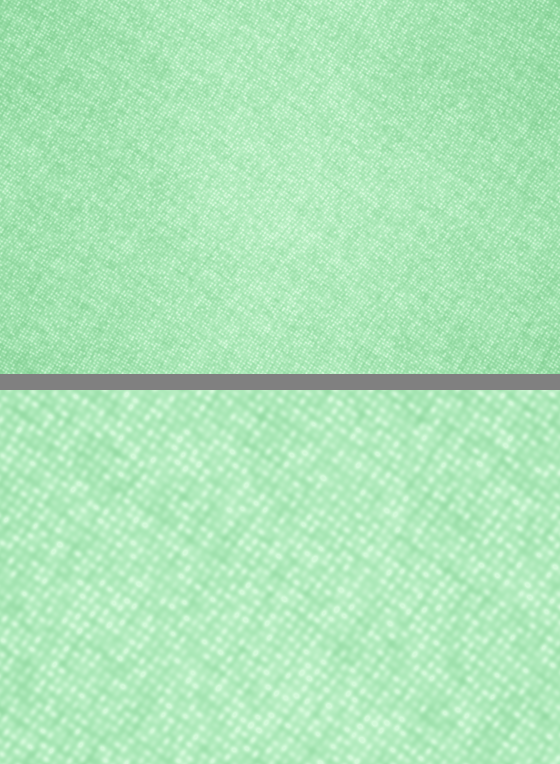
Top, the full canvas; bottom, a detail of the centre.
A Shadertoy shader for this texture:

```glsl
// Pale green woven cloth: a fine plain weave set on the bias, with uneven threads.
// Every pattern lives on an integer lattice of the canvas, so hashes and noise
// wrap exactly; soft light falls off towards the left and right edges.

#define WEAVE ivec4(92, 94, 140, -62)      // thread counts: rows are the two thread axes
#define SLUB_WEFT ivec4(92, 94, 14, -6)    // streaks along the falling threads
#define SLUB_WARP ivec4(10, 10, 140, -62)  // streaks along the rising threads
#define GRAIN ivec4(190, 50, -70, 120)     // small fibre irregularities
#define BASE_TONE 0.41
#define KNOT_RELIEF 0.68
#define KNOT_VARIATION 0.78
#define KNOT_JITTER 0.24
#define SLUB_STRENGTH 0.23
#define GRAIN_STRENGTH 0.24
#define LIGHT_FALLOFF 0.17
#define BEND 0.008

const float PI = 3.14159265;
const ivec4 CLOUDS = ivec4(6, 3, -3, 4);
const vec2 KNOT_TIGHTNESS = vec2(9.0, 5.0);
const vec3 SHADE = vec3(0.57, 0.85, 0.63);
const vec3 MINT = vec3(0.67, 0.91, 0.72);
const vec3 GLINT = vec3(0.79, 0.96, 0.82);

// Integer hash of a lattice key, 0 to 1 in two channels.
vec2 hash(ivec2 key) {
    uvec2 q = uvec2(key) * uvec2(1597u, 3571u);
    uint n = (q.x ^ (q.y << 7)) * 277803u + q.y;
    n = (n ^ (n >> 15)) * 73939u;
    n = (n ^ (n >> 13)) * 62089u;
    n ^= n >> 16;
    return vec2(n & 65535u, (n * 40503u) >> 16) / 65535.0;
}

// Canvas position in lattice coordinates.
vec2 toLattice(vec2 uv, ivec4 m) {
    vec4 f = vec4(m);
    return vec2(dot(f.xy, uv), dot(f.zw, uv));
}

// Random values of a cell, equal for cells one whole canvas apart.
vec2 cellRandom(ivec2 c, ivec4 m) {
    int period = abs(m.x * m.w - m.y * m.z);
    ivec2 key = ivec2(m.w * c.x - m.y * c.y, m.x * c.y - m.z * c.x);
    key -= period * ivec2(floor((vec2(key) + 0.5) / float(period)));
    return hash(key);
}

// Smooth value noise on a wrapping lattice, centred on zero.
float wrapNoise(vec2 uv, ivec4 m) {
    vec2 p = toLattice(uv, m);
    ivec2 c = ivec2(floor(p));
    vec2 s = smoothstep(0.0, 1.0, fract(p));
    float low = mix(cellRandom(c, m).x, cellRandom(c + ivec2(1, 0), m).x, s.x);
    float high = mix(cellRandom(c + ivec2(0, 1), m).x, cellRandom(c + ivec2(1, 1), m).x, s.x);
    return mix(low, high, s.y) - 0.5;
}

// Soft thread crossings, the upper thread alternating like a checkerboard.
float weave(vec2 uv) {
    vec2 p = toLattice(uv, WEAVE);
    ivec2 home = ivec2(floor(p));
    float relief = 0.0;
    for (int y = -1; y <= 1; y++)
    for (int x = -1; x <= 1; x++) {
        ivec2 cell = home + ivec2(x, y);
        vec2 random = cellRandom(cell, WEAVE) - 0.5;
        vec2 d = p - vec2(cell) - 0.5;
        if (((cell.x + cell.y) & 1) == 1) d = d.yx;
        d += KNOT_JITTER * vec2(random.y, fract(random.y * 17.0) - 0.5);
        float knot = exp(-dot(KNOT_TIGHTNESS, d * d));
        relief += knot * (KNOT_RELIEF + KNOT_VARIATION * random.x);
    }
    float meanCover = PI * inversesqrt(KNOT_TIGHTNESS.x * KNOT_TIGHTNESS.y);
    return relief - meanCover * KNOT_RELIEF;
}

vec3 clothColour(float tone) {
    vec3 lower = mix(SHADE, MINT, max(tone, -0.2) / 0.45);
    vec3 upper = mix(MINT, GLINT, min((tone - 0.45) / 0.55, 1.35));
    return tone < 0.45 ? lower : upper;
}

void mainImage(out vec4 fragColor, in vec2 fragCoord) {
    vec2 uv = fragCoord / iResolution.xy;

    // Gentle pull of the cloth bends the threads.
    vec2 cloth = uv + BEND * sin(2.0 * PI * (uv.yx + vec2(0.1, 0.35)));

    float tone = BASE_TONE + weave(cloth);
    tone += SLUB_STRENGTH * (wrapNoise(cloth, SLUB_WEFT) + wrapNoise(cloth, SLUB_WARP));
    tone += GRAIN_STRENGTH * wrapNoise(cloth, GRAIN);
    tone += 0.5 * SLUB_STRENGTH * wrapNoise(cloth, CLOUDS);

    // Broad light, brightest at the centre and a little below it.
    vec2 light = cos(2.0 * PI * (uv - vec2(0.5, 0.42)));
    tone += LIGHT_FALLOFF * (light.x + 0.35 * light.y);

    fragColor = vec4(clothColour(tone), 1.0);
}
```
